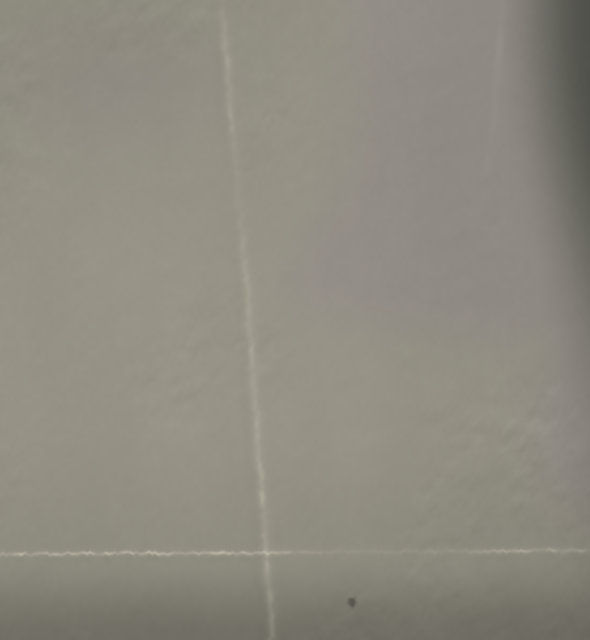
A WebGL 1 fragment shader for this texture:

```glsl
precision highp float;
uniform vec2 u_resolution;

const vec3 PLASTER = vec3(0.588, 0.577, 0.526);
const vec3 MAUVE = vec3(0.580, 0.556, 0.532);
const vec3 SHADOW = vec3(0.295, 0.303, 0.275);
const vec3 CREASE_LIGHT = vec3(0.068, 0.066, 0.062);
const float SEAM_Y = 0.134;
const float SEAM_RISE = 0.006;
const float RELIEF = 0.062;
const float GRAIN = 0.006;
const vec2 SPOT = vec2(0.597, 0.058);

float hash(vec2 p) {
  return fract(sin(dot(p, vec2(127.1, 311.7))) * 43758.5453);
}

float noise(vec2 p) {
  vec2 i = floor(p), f = fract(p);
  f = f * f * (3.0 - 2.0 * f);
  return mix(mix(hash(i), hash(i + vec2(1.0, 0.0)), f.x),
             mix(hash(i + vec2(0.0, 1.0)), hash(i + vec2(1.0, 1.0)), f.x), f.y);
}

float fbm(vec2 p) {
  float sum = 0.0, amp = 0.5;
  for (int i = 0; i < 4; i++) {
    sum += amp * noise(p);
    p = mat2(1.6, 1.2, -1.2, 1.6) * p + 7.3;
    amp *= 0.5;
  }
  return sum;
}

// Soft elliptical falloff, 1 at the centre
float blob(vec2 p, vec2 centre, vec2 radius) {
  vec2 d = (p - centre) / radius;
  return exp(-dot(d, d));
}

float ridge(float d, float width) {
  return exp(-d * d / (width * width));
}

void main() {
  vec2 uv = gl_FragCoord.xy / u_resolution;
  vec2 p = vec2(uv.x * u_resolution.x / u_resolution.y, uv.y);
  float cloud = fbm(p * 5.0) - 0.47;
  float streak = fbm(p * vec2(16.0, 4.0) + 60.0) - 0.47;

  // Wall tone with mauve stains
  vec2 w = uv + 0.12 * vec2(cloud, fbm(p * 6.0 + 20.0) - 0.47);
  float rightStain = smoothstep(0.53, 0.64, w.x + 0.08 * smoothstep(0.75, 0.55, w.y))
                   * smoothstep(0.42, 0.54, w.y + 0.10 * (w.x - 0.6));
  float rightEdge = smoothstep(0.86, 1.0, w.x) * smoothstep(0.05, 0.3, w.y);
  float leftStain = 0.55 * blob(w, vec2(0.20, 0.87), vec2(0.19, 0.10));
  vec3 col = mix(PLASTER, MAUVE, clamp(max(rightStain, rightEdge) + leftStain, 0.0, 1.0));

  // Broad light and the darker floor strip
  col *= 1.0 - 0.055 * smoothstep(0.55, 1.0, uv.y) * smoothstep(0.75, 0.1, uv.x);
  col *= 1.0 - 0.04 * smoothstep(0.55, 0.95, uv.x);
  col *= 1.0 - 0.05 * smoothstep(0.34, 0.13, uv.y);
  col *= 1.0 - 0.20 * smoothstep(0.14, 0.0, uv.y);
  col *= 1.0 + 0.03 * cloud + 0.03 * streak;

  // Shaded fold along the right side, narrowing downward
  float foldStart = mix(0.93, 0.835, smoothstep(0.30, 1.0, uv.y));
  float fold = smoothstep(foldStart, foldStart + 0.175, uv.x);
  col = mix(col, SHADOW, fold * mix(0.30, 0.95, smoothstep(0.15, 0.85, uv.y)));

  // Embossed surface, rougher in scattered areas
  vec2 q = mat2(0.8, 0.6, -0.6, 0.8) * p * vec2(36.0, 24.0);
  float slope = fbm(q) - fbm(q + vec2(-0.22, 0.22));
  float rough = 0.25 + 0.6 * smoothstep(0.45, 0.65, fbm(p * 4.0 + 40.0));
  rough += 0.8 * blob(uv, vec2(0.89, 0.31), vec2(0.06, 0.07));
  rough += 0.6 * blob(uv, vec2(0.45, 0.80), vec2(0.05, 0.09));
  rough += 0.8 * blob(uv, vec2(0.43, 0.45), vec2(0.05, 0.05));
  col += RELIEF * slope * rough * (1.0 - fold);
  col += GRAIN * (noise(p * vec2(150.0, 110.0)) - 0.5);

  // Slanting crease, faint and broken in its upper half
  float creaseX = 0.462 - 0.086 * uv.y + 0.003 * sin(3.1416 * uv.y);
  creaseX += 0.004 * (noise(vec2(uv.y * 32.0, 3.0)) - 0.5);
  creaseX += 0.003 * (noise(vec2(uv.y * 130.0, 6.0)) - 0.5);
  float d = uv.x - creaseX;
  float breakup = 0.25 + 1.1 * noise(vec2(uv.y * 45.0, 8.0)) * noise(p * 110.0 + 2.0);
  float fade = 1.0 - 0.75 * blob(uv, vec2(uv.x, 0.71), vec2(1.0, 0.14));
  fade *= 1.0 - 0.5 * smoothstep(0.92, 0.98, uv.y);
  col += CREASE_LIGHT * fade * (breakup * ridge(d, 0.0055) + 0.30 * ridge(d, 0.012));
  col -= 0.010 * ridge(d + 0.014, 0.010) * fade;

  // Horizontal seam, worn away right of the crossing
  float seamY = SEAM_Y + SEAM_RISE * uv.x + 0.002 * (noise(vec2(uv.x * 70.0, 5.0)) - 0.5);
  seamY += 0.003 * (noise(vec2(uv.x * 190.0, 15.0)) - 0.5);
  float s = uv.y - seamY;
  float worn = smoothstep(0.42, 0.54, uv.x) * smoothstep(0.83, 0.78, uv.x);
  float strength = mix(1.0, 0.22, worn) * (1.0 - 0.4 * smoothstep(0.75, 1.0, uv.x));
  strength *= 0.25 + 1.1 * noise(vec2(uv.x * 60.0, 11.0)) * (0.5 + noise(p * 150.0 + 31.0));
  col += 1.5 * CREASE_LIGHT * strength * ridge(s, 0.0028);
  col += 0.20 * CREASE_LIGHT * ridge(s, 0.008);
  col -= 0.010 * strength * ridge(s + 0.009, 0.006);

  // Faint upper right crease
  float faintX = 0.826 + 0.11 * (uv.y - 0.74) + 0.008 * (noise(vec2(uv.y * 22.0, 17.0)) - 0.5);
  float faintBreak = noise(vec2(uv.y * 35.0, 21.0));
  col += 0.020 * faintBreak * ridge(uv.x - faintX, 0.007) * smoothstep(0.66, 0.78, uv.y);

  // Small dark spot
  vec2 toSpot = (uv - SPOT) + 0.008 * (vec2(noise(p * 160.0), noise(p * 160.0 + 9.0)) - 0.5);
  col *= 1.0 - 0.28 * smoothstep(0.012, 0.001, length(toSpot));

  gl_FragColor = vec4(clamp(col, 0.0, 1.0), 1.0);
}
```
